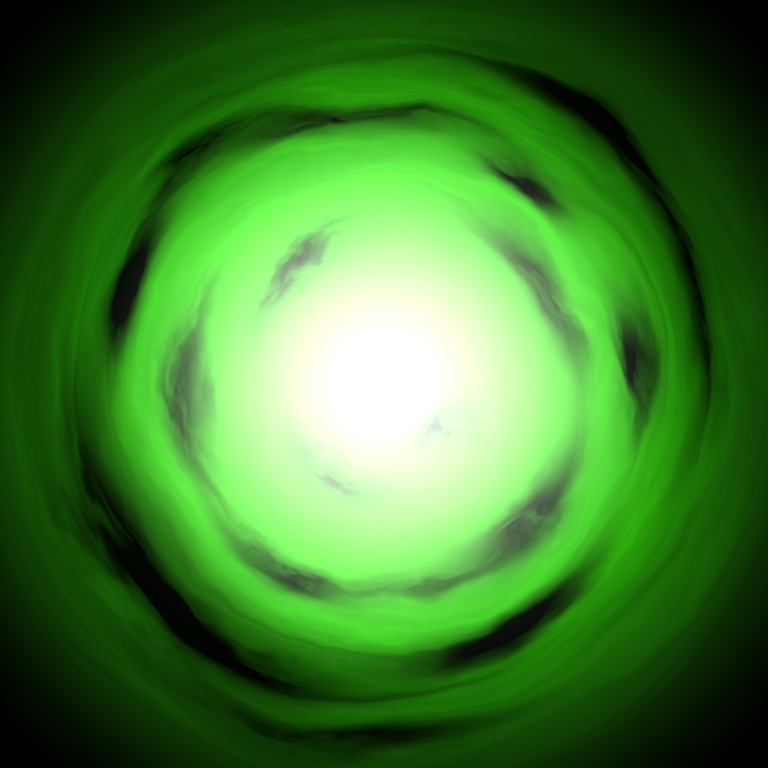
This background is drawn by a Shadertoy shader. Its source:

```glsl
const float TAU = 6.28319;

float hash(vec2 p) {
    return fract(sin(dot(p, vec2(12.9898, 78.233))) * 43758.5453);
}

// Value noise that wraps along x after a whole number of cells
float ringNoise(vec2 p, float period) {
    vec2 cell = floor(p);
    vec2 f = fract(p);
    f = f * f * (3.0 - 2.0 * f);
    float x0 = mod(cell.x, period);
    float x1 = mod(cell.x + 1.0, period);
    float low = mix(hash(vec2(x0, cell.y)), hash(vec2(x1, cell.y)), f.x);
    float high = mix(hash(vec2(x0, cell.y + 1.0)), hash(vec2(x1, cell.y + 1.0)), f.x);
    return mix(low, high, f.y);
}

// Layered noise over (turns, radius), stretched along the rings
float ringFbm(vec2 polar, float cells, float bands) {
    float sum = 0.0;
    float weight = 0.5;
    for (int i = 0; i < 5; i++) {
        sum += weight * ringNoise(vec2(polar.x * cells, polar.y * bands + float(i) * 17.0), cells);
        cells *= 2.0;
        bands *= 2.0;
        weight *= 0.52;
    }
    return sum;
}

// Soft arc: angle, radius, half length, half width
float softArc(vec4 arc, float angle, float radius) {
    float along = (mod(angle - arc.x + 0.5 * TAU, TAU) - 0.5 * TAU) / arc.z;
    float across = (radius - arc.y) / arc.w;
    return exp(-along * along - across * across);
}

void mainImage(out vec4 fragColor, in vec2 fragCoord) {
    vec2 p = (fragCoord - 0.5 * iResolution.xy) / min(iResolution.x, iResolution.y);
    float radius = length(p);
    float angle = atan(p.y, p.x + 1e-5);

    // Swirling, warped polar space
    vec2 polar = vec2(angle / TAU, radius);
    float bend = ringFbm(polar, 7.0, 11.0) - 0.5;
    float ripple = ringFbm(polar + vec2(0.3, 2.0), 9.0, 14.0) - 0.5;
    vec2 swirl = polar + vec2(0.12 * bend + 0.25 * radius, 0.09 * ripple);
    float cloud = ringFbm(swirl, 7.0, 20.0);
    float wisps = ringFbm(swirl + vec2(0.17, 5.0), 10.0, 26.0);
    float streaks = ringFbm(swirl + vec2(0.0, 9.0), 5.0, 75.0);

    // Dark bands around the disk
    const vec4 outerArcs[11] = vec4[11](
        vec4(1.68, 0.361, 0.36, 0.018), vec4(0.88, 0.435, 0.36, 0.022),
        vec4(0.96, 0.335, 0.18, 0.013), vec4(0.25, 0.420, 0.38, 0.014),
        vec4(-1.10, 0.364, 0.34, 0.020), vec4(-1.80, 0.465, 0.45, 0.015),
        vec4(-2.64, 0.418, 0.45, 0.032), vec4(2.79, 0.359, 0.28, 0.019),
        vec4(2.28, 0.386, 0.28, 0.018), vec4(-2.10, 0.396, 0.40, 0.026),
        vec4(0.05, 0.330, 0.24, 0.022));

    // Grey smoke inside the disk
    const vec4 innerArcs[8] = vec4[8](
        vec4(-3.06, 0.266, 0.50, 0.024), vec4(-2.07, 0.283, 0.32, 0.016),
        vec4(0.54, 0.258, 0.45, 0.028), vec4(-2.10, 0.132, 0.55, 0.026),
        vec4(2.20, 0.190, 0.50, 0.030), vec4(-0.75, 0.260, 0.40, 0.028),
        vec4(-1.50, 0.270, 0.35, 0.014), vec4(-0.69, 0.094, 0.50, 0.022));

    float bentRadius = radius + 0.06 * ripple + 0.03 * bend;
    float bands = 0.0;
    float smoke = 0.0;
    for (int i = 0; i < 11; i++) bands += softArc(outerArcs[i], angle, bentRadius);
    for (int i = 0; i < 8; i++) smoke += softArc(innerArcs[i], angle, bentRadius);

    float patches = smoothstep(0.2, 0.55, wisps);
    float shade = clamp(1.15 * bands * (0.35 + 0.75 * patches)
                      + 0.95 * smoke * (0.3 + 0.7 * patches), 0.0, 0.96);

    // Green light: bright disk, then a halo fading to black
    float disk = smoothstep(0.365, 0.315, bentRadius);
    float halo = 0.56 * smoothstep(0.68, 0.3, radius);
    float texture1 = 0.45 + 0.7 * cloud + 0.45 * streaks;
    float haloLight = halo * mix(1.0, texture1, smoothstep(0.62, 0.42, radius));
    float diskLight = 0.74 * mix(1.0, texture1, 0.5 * smoothstep(0.05, 0.25, radius));
    float light = mix(haloLight, diskLight, disk) * (1.0 - shade);
    vec3 color = light * mix(vec3(0.24, 1.0, 0.05), vec3(0.25, 1.0, 0.10), disk);

    // White core
    float core = smoothstep(0.41, 0.0, radius);
    color += core * vec3(1.0, 0.97, 1.0) * (1.0 - 0.12 * shade * (1.0 - core));

    fragColor = vec4(clamp(color, 0.0, 1.0), 1.0);
}
```
